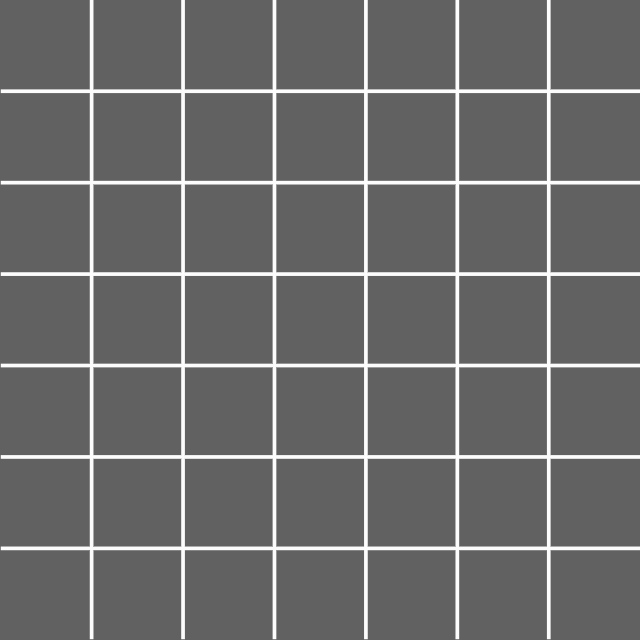
Write a three.js fragment shader that draws this pattern.

```glsl
// Flat grey square tiles, seven across and seven down, parted by thin white joints.
// Each joint is the distance to the nearest inner grid line, box-filtered to a
// smooth edge; the joints stop just short of the left and bottom borders.

varying vec2 vUv;

const float TILES = 7.0;                    // tiles per side
const float JOINT_WIDTH = 0.0058;           // in canvas widths
const vec2 GRID_SHIFT = vec2(0.0003);       // slight offset of the whole grid
const float END_GAP = 0.0012;               // bare strip at the left and bottom
const vec3 TILE_COLOR = vec3(0.38);
const vec3 JOINT_COLOR = vec3(0.988);

// Share of a pixel covered, from the signed distance inside an edge.
vec2 coverage(vec2 inside, vec2 pixel) {
  return clamp(inside / pixel + 0.5, 0.0, 1.0);
}

void main() {
  vec2 pixel = max(fwidth(vUv), vec2(1e-5));

  // Nearest inner grid line on each axis; the outer borders carry none.
  vec2 p = vUv - GRID_SHIFT;
  vec2 lineIndex = clamp(floor(p * TILES + 0.5), 1.0, TILES - 1.0);
  vec2 lineDistance = abs(p - lineIndex / TILES);

  // x holds the vertical joints, y the horizontal ones.
  vec2 joint = coverage(0.5 * JOINT_WIDTH - lineDistance, pixel);

  // Vertical joints end above the bottom, horizontal ones right of the left side.
  joint *= coverage(vUv - END_GAP, pixel).yx;

  float jointMask = max(joint.x, joint.y);
  gl_FragColor = vec4(mix(TILE_COLOR, JOINT_COLOR, jointMask), 1.0);
}
```
